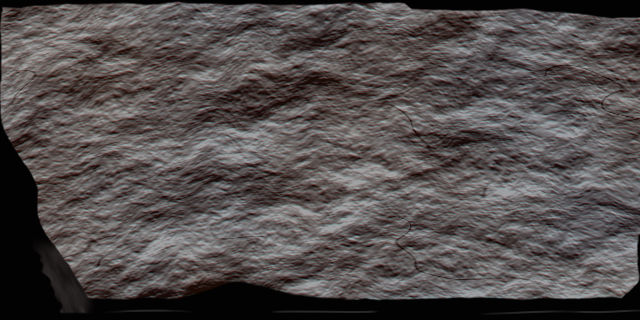
Write a WebGL 1 fragment shader that draws this texture.

```glsl
precision highp float;
uniform vec2 u_resolution;

float hash(vec2 p) {
  vec3 q = fract(vec3(p.xyx) * 0.1031);
  q += dot(q, q.yzx + 33.33);
  return fract((q.x + q.y) * q.z);
}

float noise(vec2 p) {
  vec2 i = floor(p), f = fract(p);
  f = f * f * (3.0 - 2.0 * f);
  return mix(mix(hash(i), hash(i + vec2(1, 0)), f.x),
             mix(hash(i + vec2(0, 1)), hash(i + vec2(1, 1)), f.x), f.y);
}

float fbm(vec2 p) {
  float sum = 0.0, amp = 0.5;
  for (int i = 0; i < 4; i++) {
    sum += amp * noise(p);
    p = p * 2.03 + 17.3;
    amp *= 0.5;
  }
  return sum;
}

// Bent bedding: strata rise on the left and sink on the right
vec2 strata(vec2 p) {
  p.y += 0.1 * (p.x - 1.1) * (p.x - 1.1);
  return p + 0.025 * vec2(noise(p * 9.0), noise(p * 9.0 + 40.0));
}

// Chipped relief lit from above, one directional difference per octave
float relief(vec2 p) {
  vec2 q = strata(p) * vec2(4.0, 7.5);
  float sum = 0.0, weight = 0.2;
  for (int i = 0; i < 6; i++) {
    sum += weight * (noise(q) - noise(q + vec2(-0.3, 0.6)));
    q = mat2(0.995, 0.1, -0.1, 0.995) * q * 1.9 + 23.7;
    weight *= 1.02;
  }
  return sum;
}

// Left face boundary at height y
float leftEdge(float y) {
  return 0.005 + 0.11 * (1.0 - smoothstep(0.38, 0.64, y))
       + 0.17 * (1.0 - smoothstep(0.02, 0.36, y));
}

// Signed distance-like depth inside the block, positive inside
float blockDepth(vec2 p, float width) {
  float jagX = 0.02 * (fbm(p.yy * vec2(14.0, 0.0) + 3.0) - 0.47);
  float jagY = 0.022 * (fbm(p.xx * vec2(11.0, 0.0) + 8.0) - 0.47);
  float top = 0.972 + 0.018 * smoothstep(0.0, 0.25, p.x)
            - 0.018 * smoothstep(1.26, 1.29, p.x)
            - 0.025 * smoothstep(1.6, 2.0, p.x);
  float arch = (p.x - 0.75) / 0.13;
  float bottom = 0.065 + 0.05 * exp(-arch * arch);
  float right = width - 0.006 + 0.03 * smoothstep(0.26, 0.3, p.y)
              - 0.06 * (1.0 - smoothstep(0.05, 0.13, p.y));
  float sides = min(p.x - leftEdge(p.y), right - p.x) + jagX;
  return min(sides, min(top - p.y, p.y - bottom) + jagY);
}

vec3 stone(vec2 p, float depth) {
  vec2 q = strata(p);
  float bands = fbm(q * vec2(2.6, 7.0) + 5.0) - 0.47;
  float shade = 0.54 + 0.75 * bands;
  shade -= 0.4 * smoothstep(1.75, 2.0, p.x) * smoothstep(0.8, 0.95, p.y);
  shade += 0.2 * (1.0 - smoothstep(0.0, 0.03, depth)) * smoothstep(0.8, 0.95, p.y);

  // Brown underside along the arched lower edge
  float under = smoothstep(0.25, 0.5, p.x) * (1.0 - smoothstep(0.75, 0.95, p.x));
  shade -= 0.7 * under * (1.0 - smoothstep(0.0, 0.045, depth))
         * (1.0 - smoothstep(0.1, 0.18, p.y));

  // Sparse hairline cracks
  float crack = abs(noise(q * vec2(5.0, 16.0) + 60.0) - 0.5);
  shade -= 0.5 * (1.0 - smoothstep(0.0, 0.03, crack))
         * smoothstep(0.64, 0.76, noise(q * vec2(4.0, 7.0) + 90.0));

  // Slightly offset red light gives warm and cool grain fringes
  float cool = shade + 2.9 * relief(p);
  float warm = shade + 2.9 * relief(p + vec2(0.0, 0.0022));
  vec3 tone = clamp(vec3(mix(cool, warm, 0.6), cool, cool), -0.3, 1.3);
  vec3 color = mix(vec3(0.20, 0.15, 0.14), vec3(0.53, 0.52, 0.52), tone);
  float tint = fbm(p * 3.0 + 31.0) - 0.47 + 0.12 * (p.x - 1.0);
  return color + tint * vec3(-0.05, 0.0, 0.05);
}

void main() {
  vec2 p = gl_FragCoord.xy / u_resolution.y;
  float width = u_resolution.x / u_resolution.y;
  float depth = blockDepth(p, width);
  vec3 color = vec3(0.012, 0.006, 0.006);

  // Dim shard behind the lower left corner
  float shardLeft = mix(0.195, 0.1, (p.y - 0.02) / 0.22) + 0.02 * (noise(p.yy * 40.0) - 0.5);
  float shard = smoothstep(-0.003, 0.006, p.x - shardLeft)
              * smoothstep(0.018, 0.026, p.y) * (1.0 - smoothstep(0.2, 0.26, p.y))
              * (1.0 - smoothstep(0.26, 0.3, p.x));
  float shardGrain = fbm(vec2(p.x * 45.0 + p.y * 20.0, p.y * 14.0));
  color += shard * vec3(0.22, 0.2, 0.2) * shardGrain;

  // Faint broken glints on the ground
  float glint = 1.0 - smoothstep(0.001, 0.005, abs(p.y - 0.018 - 0.012 * noise(p.xx * 4.0)));
  color += 0.15 * glint * smoothstep(0.5, 0.8, noise(vec2(p.x * 9.0, 2.0)))
         * smoothstep(0.3, 0.45, p.x);

  color = mix(color, stone(p, depth), smoothstep(-0.003, 0.005, depth));
  gl_FragColor = vec4(clamp(color, 0.0, 1.0), 1.0);
}
```
